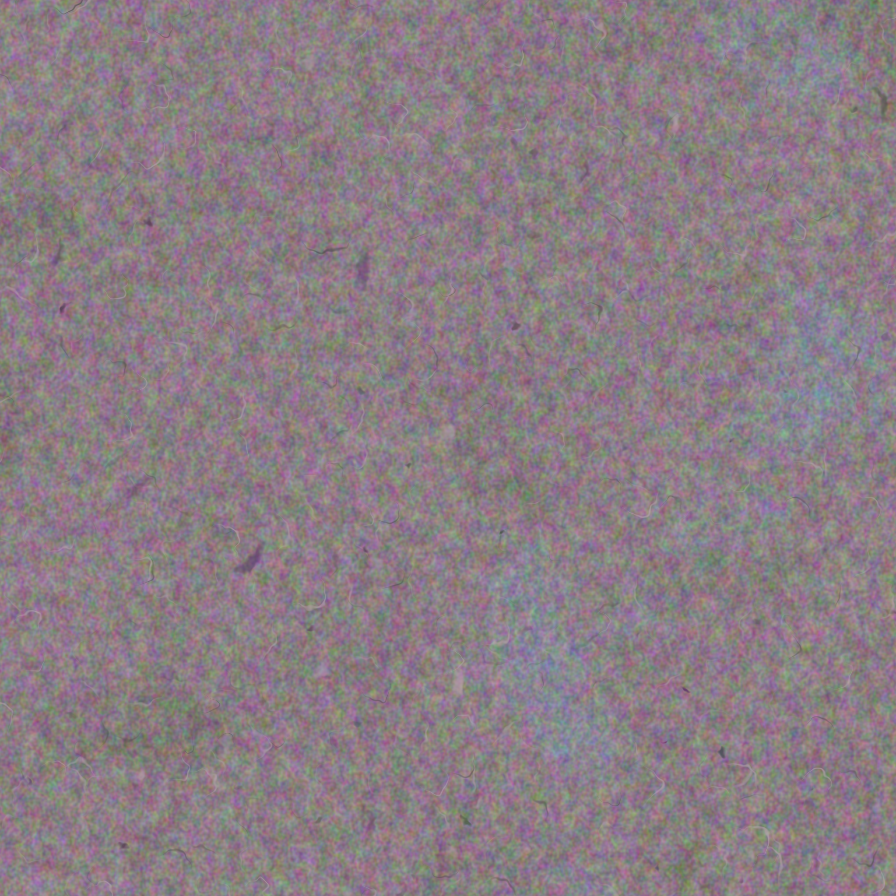
A Shadertoy shader for this texture:

```glsl
// Draws mottled recycled paper: mauve-grey colour grain with fibres, flecks and pale stains.

const vec3 PAPER       = vec3(0.547, 0.490, 0.518);
const vec3 PALE_STAIN  = vec3(0.53, 0.54, 0.60);
const vec3 OLIVE_STAIN = vec3(0.47, 0.46, 0.42);
const vec3 PALE_FIBRE  = vec3(0.72, 0.65, 0.69);
const vec3 DARK_FIBRE  = vec3(0.29, 0.28, 0.29);
const vec3 DARK_FLECK  = vec3(0.30, 0.25, 0.31);
const vec3 PALE_FLECK  = vec3(0.71, 0.61, 0.68);

// Colour directions along which the paper varies
const vec3 MAGENTA_GREEN = vec3(0.55, -0.85, 0.65);
const vec3 RED_BLUE      = vec3(0.65, 0.05, -0.75);

// Integer hash of a cell, giving three values from 0 to 1
vec3 hash3(vec2 cell, float seed) {
    uvec3 v = uvec3(ivec3(cell, seed)) * 1664525u + 1013904223u;
    v.x += v.y * v.z; v.y += v.z * v.x; v.z += v.x * v.y;
    v ^= v >> 16u;
    v.x += v.y * v.z; v.y += v.z * v.x; v.z += v.x * v.y;
    return vec3(v >> 8u) / 16777216.0;
}

float cornerSlope(vec2 cell, vec2 offset, float seed) {
    float angle = 6.28318 * hash3(cell, seed).x;
    return dot(vec2(cos(angle), sin(angle)), offset);
}

float gradientNoise(vec2 p, float seed) {
    vec2 i = floor(p), f = fract(p), e = vec2(1, 0);
    vec2 u = f * f * f * (f * (f * 6.0 - 15.0) + 10.0);
    float low  = mix(cornerSlope(i, f, seed), cornerSlope(i + e, f - e, seed), u.x);
    float high = mix(cornerSlope(i + e.yx, f - e.yx, seed),
                     cornerSlope(i + 1.0, f - 1.0, seed), u.x);
    return mix(low, high, u.y);
}

// Layered noise; each octave is turned so that no grid shows
float cloud(vec2 p, int octaves, float decay, float seed) {
    float sum = 0.0, gain = 1.0;
    for (int octave = 0; octave < octaves; octave++) {
        sum += gain * gradientNoise(p, seed + float(octave));
        p = 2.05 * mat2(0.8, 0.6, -0.6, 0.8) * p + 7.1;
        gain *= decay;
    }
    return sum;
}

// Scattered bent ellipses; spread sets how far they turn from upright
float flecks(vec2 p, float cells, float chance, vec2 halfSize, float spread,
             float bend, float softness, float seed) {
    vec2 home = floor(p * cells);
    float cover = 0.0;
    for (int y = -1; y <= 1; y++)
    for (int x = -1; x <= 1; x++) {
        vec2 cell = home + vec2(x, y);
        vec3 place = hash3(cell, seed), form = hash3(cell, seed + 1.0);
        if (place.z > chance) continue;
        float angle = (form.x - 0.5) * spread;
        float c = cos(angle), s = sin(angle);
        vec2 q = mat2(c, -s, s, c) * (p - (cell + place.xy) / cells);
        vec2 size = halfSize * mix(0.4, 1.2, form.y);
        q.x += bend * (form.z - 0.5) * (q.y * q.y / size.y - 0.4 * size.y);
        float edge = (length(q / size) - 1.0) * size.x;
        float strength = mix(0.25, 1.0, form.z);
        cover = max(cover, strength * (1.0 - smoothstep(-softness, softness, edge)));
    }
    return cover;
}

void mainImage(out vec4 fragColor, in vec2 fragCoord) {
    vec2 p = fragCoord / iResolution.y;
    float soft = max(0.0012, 0.7 / iResolution.y);
    vec2 wobble = vec2(cloud(p * 50.0, 2, 0.6, 3.0), cloud(p * 50.0, 2, 0.6, 6.0));
    vec2 warped = p + 0.007 * wobble;

    // Broad stains, pale towards the right and olive in between
    vec3 colour = PAPER + 0.020 * cloud(p * 6.0, 4, 0.7, 10.0);
    colour += 0.024 * MAGENTA_GREEN * cloud(p * 9.0, 3, 0.8, 15.0);
    float pale = smoothstep(0.1, 0.6, cloud(p * 4.0, 4, 0.55, 20.0));
    colour = mix(colour, PALE_STAIN, 0.8 * pale * smoothstep(0.3, 0.9, p.x + 0.3 - 0.4 * p.y));
    float olive = smoothstep(0.15, 0.7, cloud(p * 5.0 + 3.7, 4, 0.6, 30.0));
    colour = mix(colour, OLIVE_STAIN, 0.6 * olive);

    // Colour mottling and brightness grain, slightly stretched upright
    vec2 upright = (p + 0.003 * wobble) * vec2(1.0, 0.8);
    colour += 0.125 * MAGENTA_GREEN * cloud(upright * 62.0, 3, 0.9, 40.0);
    colour += 0.105 * RED_BLUE * cloud(upright * 66.0, 3, 0.9, 45.0);
    colour += 0.060 * cloud(upright * 48.0, 3, 1.05, 50.0);
    colour += 0.060 * gradientNoise(p * 255.0, 60.0);

    // Fine fibres, with longer dark ones gathered at the upper left
    float paleFibre = flecks(warped, 22.0, 0.45, vec2(0.0013, 0.014), 2.4, 1.6, soft, 70.0);
    float darkFibre = flecks(warped, 24.0, 0.22, vec2(0.0012, 0.011), 3.1, 1.4, soft, 80.0);
    float corner = smoothstep(0.5, 0.15, length(p - vec2(0.2, 0.85)));
    float crack = corner * flecks(warped, 13.0, 0.25, vec2(0.0018, 0.026), 3.1, 1.0, soft, 90.0);
    colour = mix(colour, PALE_FIBRE, 0.60 * paleFibre);
    colour = mix(colour, DARK_FIBRE, max(0.5 * darkFibre, 0.75 * crack));

    // Small ragged flecks, denser in the lower half, and a few large smudges
    vec2 ragged = warped + 0.003 * vec2(gradientNoise(p * 170.0, 95.0),
                                        gradientNoise(p * 170.0, 96.0));
    float density = mix(0.13, 0.03, smoothstep(0.25, 0.65, p.y));
    float darkFleck = flecks(ragged, 26.0, density, vec2(0.0028, 0.0042), 6.28, 0.5, 0.0018, 100.0);
    float paleFleck = flecks(ragged, 20.0, 1.3 * density, vec2(0.0050, 0.0090), 2.0, 0.5, 0.003, 110.0);
    float smudge = flecks(ragged, 8.0, 0.08, vec2(0.0065, 0.022), 2.0, 0.8, 0.003, 120.0);
    vec3 fleckTint = 0.25 * MAGENTA_GREEN * gradientNoise(p * 14.0, 130.0)
                   + 0.20 * RED_BLUE * gradientNoise(p * 14.0, 131.0);
    colour = mix(colour, PALE_FLECK, 0.65 * paleFleck);
    colour = mix(colour, DARK_FLECK + fleckTint, max(0.8 * darkFleck, 0.6 * smudge));

    fragColor = vec4(clamp(colour, 0.0, 1.0), 1.0);
}
```
